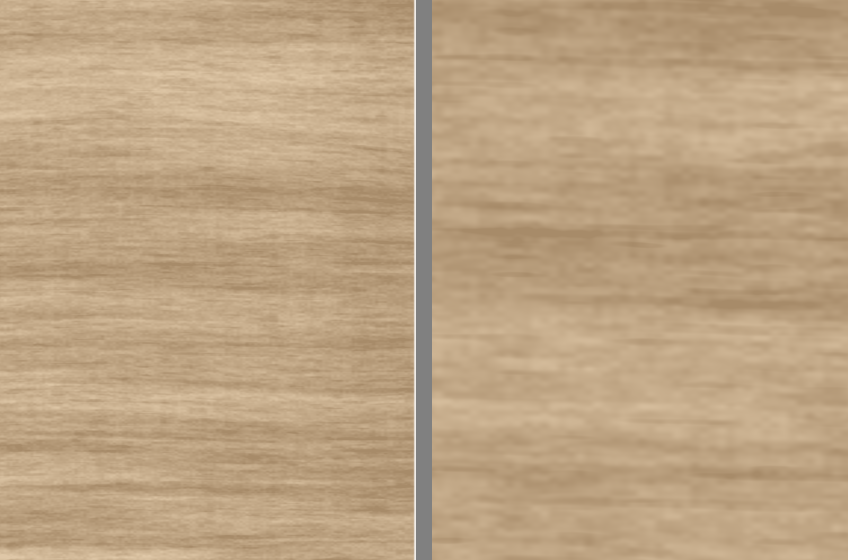
Left: the whole. Right: its middle third, enlarged.
A WebGL 1 fragment shader for this texture:

```glsl
precision highp float;
uniform vec2 u_resolution;

const vec3 DARK_OAK = vec3(0.655, 0.545, 0.412);
const vec3 PALE_OAK = vec3(0.845, 0.750, 0.622);
const vec3 MARGIN_COLOR = vec3(0.94, 0.925, 0.91);
const float MARGIN_START = 0.9955;
const float MARGIN_BLUR = 0.0025;

// Cells per canvas height, along and across the grain
const vec2 BAND_SCALE = vec2(1.0, 13.0);
const vec2 STREAK_SCALE = vec2(2.4, 58.0);
const vec2 FIBRE_SCALE = vec2(9.0, 150.0);
const vec2 FLECK_SCALE = vec2(62.0, 235.0);
const vec2 SPECKLE_SCALE = vec2(190.0, 290.0);
const vec2 LINE_SCALE = vec2(4.0, 125.0);
const vec2 PORE_SCALE = vec2(26.0, 190.0);
const vec2 GLINT_SCALE = vec2(4.0, 95.0);

const float BAND_AMOUNT = 0.52;
const float STREAK_AMOUNT = 0.38;
const float FIBRE_AMOUNT = 0.28;
const float FLECK_AMOUNT = 0.30;
const float SPECKLE_AMOUNT = 0.22;
const float LINE_AMOUNT = 0.20;
const float PORE_AMOUNT = 0.20;
const float GLINT_AMOUNT = 0.20;
const float BOW_AMOUNT = 0.045;
const float WAVER_AMOUNT = 0.014;
const float RIPPLE_AMOUNT = 0.0028;
const float TREMOR_AMOUNT = 0.0012;
const float BASE_TONE = 0.505;

float hash(vec2 p) {
  return fract(sin(dot(p, vec2(127.1, 311.7))) * 43758.5453);
}

float noise(vec2 p) {
  vec2 cell = floor(p);
  vec2 f = fract(p);
  f = f * f * (3.0 - 2.0 * f);
  float low = mix(hash(cell), hash(cell + vec2(1.0, 0.0)), f.x);
  float high = mix(hash(cell + vec2(0.0, 1.0)), hash(cell + 1.0), f.x);
  return mix(low, high, f.y);
}

// Noise centred on zero, stretched along the grain
float grain(vec2 p, vec2 scale, float seed) {
  return noise(p * scale + seed) - 0.5;
}

// Gentle bow in the upper board plus wandering of the fibres
vec2 bendGrain(vec2 p, vec2 uv) {
  float upper = smoothstep(0.5, 0.68, uv.y) * (1.0 - smoothstep(0.72, 0.92, uv.y));
  float fromCentre = uv.x - 0.4;
  p.y += BOW_AMOUNT * upper * fromCentre * fromCentre;
  p.y += WAVER_AMOUNT * grain(p, vec2(2.2, 5.0), 3.7);
  p.y += RIPPLE_AMOUNT * grain(p, vec2(11.0, 24.0), 8.1);
  p.y += TREMOR_AMOUNT * grain(p, vec2(38.0, 70.0), 15.4);
  return p;
}

float woodTone(vec2 p) {
  float tone = BASE_TONE;
  tone += BAND_AMOUNT * grain(p, BAND_SCALE, 11.3);
  tone += STREAK_AMOUNT * grain(p, STREAK_SCALE, 23.9);
  tone += FIBRE_AMOUNT * grain(p, FIBRE_SCALE, 37.1);
  tone += FLECK_AMOUNT * grain(p, FLECK_SCALE, 51.7);
  tone += SPECKLE_AMOUNT * grain(p, SPECKLE_SCALE, 71.2);

  // Fine dark lines, short pores and sparse pale lines
  float line = smoothstep(0.64, 0.92, noise(p * LINE_SCALE + 97.3));
  float pore = smoothstep(0.66, 0.92, noise(p * PORE_SCALE + 67.3));
  float glint = smoothstep(0.68, 0.95, noise(p * GLINT_SCALE + 83.9));
  return tone - LINE_AMOUNT * line - PORE_AMOUNT * pore + GLINT_AMOUNT * glint;
}

// Soft light: paler at the ends, left and one belt, dimmer at the right
float lighting(vec2 uv) {
  float ends = smoothstep(0.975, 1.0, uv.y) + 1.0 - smoothstep(0.0, 0.03, uv.y);
  float left = 1.0 - smoothstep(0.2, 0.9, uv.x);
  float rightShade = smoothstep(0.7, 1.0, uv.x);
  float beltOffset = (uv.y - 0.79) / 0.07;
  float paleBelt = exp(-beltOffset * beltOffset);
  return ends * left * 0.26 + paleBelt * 0.11 + left * 0.04 - rightShade * 0.10;
}

void main() {
  vec2 uv = gl_FragCoord.xy / u_resolution;
  vec2 p = gl_FragCoord.xy / u_resolution.y;
  float tone = woodTone(bendGrain(p, uv)) + lighting(uv);
  vec3 color = mix(DARK_OAK, PALE_OAK, clamp(tone, 0.0, 1.15));

  // Pale strip beside the board
  float margin = smoothstep(MARGIN_START - MARGIN_BLUR, MARGIN_START + MARGIN_BLUR, uv.x);
  gl_FragColor = vec4(mix(color, MARGIN_COLOR, margin), 1.0);
}
```
